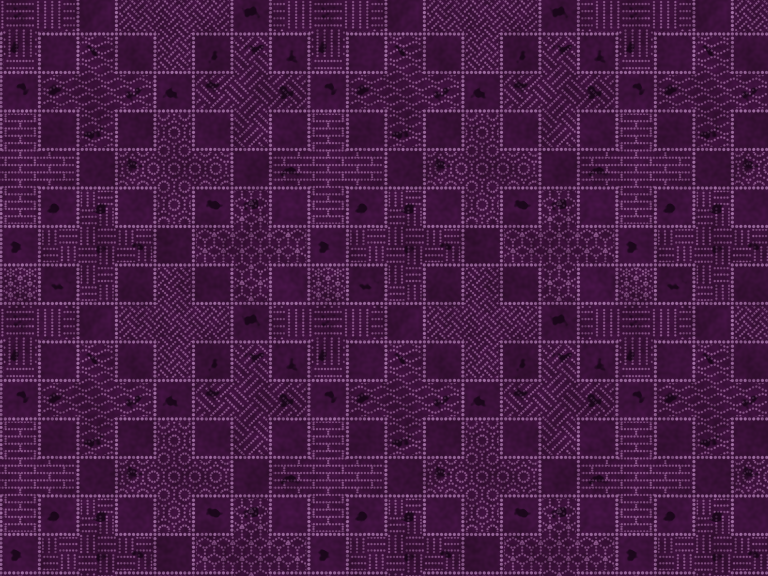
Write a WebGL 2 fragment shader that draws this pattern.

```glsl
#version 300 es
precision highp float;
// Dotted patchwork: stitched crosses and plain squares on worn plum cloth.
uniform vec2 u_resolution;
out vec4 fragColor;

const float CELLS_ACROSS = 19.95;
const float TILE = 8.0;              // cells per repeat
const float STITCH = 0.083;          // spacing of the small dots
const float TAU = 6.2831853;
const vec3 SHADE = vec3(0.175, 0.05, 0.165);
const vec3 PLUM = vec3(0.275, 0.078, 0.275);
const vec3 INK = vec3(0.075, 0.015, 0.075);
const vec3 THREAD = vec3(0.55, 0.35, 0.55);
const vec3 BEAD = vec3(0.62, 0.43, 0.63);

float hash(vec2 cell, float seed) {
  uvec3 v = uvec3(ivec3(vec3(cell, seed))) * uvec3(1597334673u, 3812015801u, 2798796415u);
  uint n = v.x ^ v.y ^ v.z;
  n = (n ^ (n >> 15)) * 2246822519u;
  n = (n ^ (n >> 13)) * 3266489917u;
  return float((n ^ (n >> 16)) & 65535u) / 65535.0;
}

// Gradient noise that repeats with the tile; freq is in steps per cell.
float corner(vec2 i, vec2 f, vec2 o, float freq) {
  float a = TAU * hash(mod(i + o, TILE * freq), freq);
  return dot(vec2(cos(a), sin(a)), f - o);
}
float noise(vec2 p, float freq) {
  p *= freq;
  vec2 i = floor(p), f = fract(p);
  vec2 u = f * f * f * (f * (f * 6.0 - 15.0) + 10.0);
  float low = mix(corner(i, f, vec2(0, 0), freq), corner(i, f, vec2(1, 0), freq), u.x);
  float high = mix(corner(i, f, vec2(0, 1), freq), corner(i, f, vec2(1, 1), freq), u.x);
  return mix(low, high, u.y);
}

mat2 turn(float a) { return mat2(cos(a), -sin(a), sin(a), cos(a)); }

float lattice(vec2 p, vec2 gap) { return length((fract(p / gap) - 0.5) * gap); }

// Blocks of parallel dotted lines, alternating in direction.
float weave(vec2 p, float block, vec2 count) {
  vec2 b = floor(p / block), f = fract(p / block);
  if (mod(b.x + b.y, 2.0) > 0.5) f = f.yx;
  return lattice(f * block, block / count);
}

float waves(vec2 p) {
  float x = (floor(p.x / STITCH) + 0.5) * STITCH, gap = 0.19, d = 1.0;
  for (float k = -1.0; k <= 1.0; k++) {
    float row = floor(p.y / gap) + k;
    float y = (row + 0.5) * gap + 0.055 * sin(x * 11.0 + row * 1.9);
    d = min(d, length(p - vec2(x, y)));
  }
  return d;
}

float bricks(vec2 p) {
  float row = floor(p.y / 0.19 - 0.5);
  float x = (fract(p.x / 0.76 + 0.5 * row) - 0.5) * 0.76;
  float y = (fract(p.y / 0.0633) - 0.5) * 0.0633;
  return min(lattice(p, vec2(STITCH, 0.19)), length(vec2(x, y)));
}

// Rotates p into the nearest of count equal sectors, facing +x.
vec2 fold(vec2 p, float start, float count) {
  float a = TAU / count;
  return turn(start + round((atan(p.y, p.x) - start) / a) * a) * p;
}
float hexRing(vec2 p, float apothem, float dots) {
  vec2 e = fold(p, 0.0, 6.0);
  float side = apothem * 1.1547, gap = side / dots;
  float y = (floor((e.y + side * 0.5) / gap) + 0.5) * gap - side * 0.5;
  return length(e - vec2(apothem, y));
}
float honeycomb(vec2 p, float width, float spokes) {
  vec2 s = width * vec2(1.0, 1.73205);
  vec2 a = mod(p, s) - s * 0.5, b = mod(p + s * 0.5, s) - s * 0.5;
  vec2 h = dot(a, a) < dot(b, b) ? a : b;
  float d = hexRing(h, width * 0.5, 3.0);
  if (spokes < 1.0) return min(d, hexRing(h, width * 0.24, 2.0));
  vec2 e = fold(h, TAU * 0.25, spokes);
  return min(d, length(e - vec2(round(e.x / STITCH) * STITCH, 0.0)));
}

// Centre cell of the cross that owns a cell; z is its motif, -1 if plain.
vec3 owner(vec2 cell) {
  vec2 odd = mod(cell, 2.0);
  float m = mod(cell.x + cell.y, 4.0);
  if (odd.x * odd.y > 0.5 || m < 0.5) return vec3(cell, -1.0);
  vec2 c = cell + (2.0 - m) * odd, t = mod(cell, TILE);
  float motif = mod(c.y, TILE) + step(4.0, mod(c.x, TILE));
  return vec3(c, t.x < 0.5 && t.y > 6.5 ? 8.0 : motif);
}

float motifDots(vec2 p, int motif) {
  if (motif == 0) return weave(p, 0.5, vec2(6, 3));
  if (motif == 1) return honeycomb(p, 0.48, 3.0);
  if (motif == 2) return bricks(p);
  if (motif == 3) return honeycomb(p, 0.54, 0.0);
  if (motif == 4) return waves(p);
  if (motif == 5) return weave(turn(TAU / 8.0) * p, 0.53, vec2(7, 3));
  if (motif == 6) return weave(p + 0.37, 0.74, vec2(9, 4));
  if (motif == 7) return weave(turn(TAU / 8.0) * p, 0.3, vec2(4, 2));
  return honeycomb(p, 0.5, 6.0);
}

float disc(float d, float r, float soft) { return 1.0 - smoothstep(r - soft, r + soft, d); }

void main() {
  float unit = CELLS_ACROSS / u_resolution.x;
  vec2 p = gl_FragCoord.xy * unit - vec2(0.025, 0.08);
  vec2 cell = floor(p), f = fract(p), id = mod(cell, TILE);
  vec3 own = owner(cell);

  // Mottled, grainy cloth
  float cloud = noise(p, 1.0), grain = noise(p, 8.0);
  float tone = 0.5 + 0.45 * cloud + 0.3 * noise(p, 3.0) + 0.4 * grain;
  tone += 0.3 * (hash(id, 3.0) - 0.5) * step(own.z, -0.5);
  vec3 color = mix(SHADE, PLUM, clamp(tone, 0.0, 1.15));

  // Ragged ink stains in some cells
  vec2 off = f - 0.5 - 0.25 * (vec2(hash(id, 5.0), hash(id, 6.0)) - 0.5);
  float stain = length(off * vec2(1.0, 1.5)) + 0.3 * noise(p, 4.0) + 0.15 * grain;
  float ink = disc(stain, 0.13, 0.07) * step(0.68, hash(id, 7.0));
  color = mix(color, INK, 0.8 * ink);

  // Fine stitching, kept clear of the borders
  float wear = clamp(0.82 + 0.35 * cloud + 0.4 * grain, 0.4, 1.0) * (1.0 - 0.6 * ink);
  vec2 line = round(p), across = cell + sign(f - 0.5);
  bool sideX = owner(vec2(across.x, cell.y)).z != own.z;
  bool sideY = owner(vec2(cell.x, across.y)).z != own.z;
  vec2 gap = abs(p - line);
  float edge = min(sideX ? gap.x : 1.0, sideY ? gap.y : 1.0);
  if (own.z > -0.5) {
    float d = motifDots(p - own.xy - 0.5, int(own.z + 0.5));
    color = mix(color, THREAD, disc(d, 0.028, 0.75 * unit) * wear * smoothstep(0.05, 0.09, edge));
  }

  // Beaded borders around every cross
  vec2 bead = round(p * 9.0) / 9.0;
  float d = length(p - line);
  if (sideX) d = min(d, length(p - vec2(line.x, bead.y)));
  if (sideY) d = min(d, length(p - vec2(bead.x, line.y)));
  color = mix(color, BEAD, disc(d, 0.041, 0.7 * unit) * wear);
  fragColor = vec4(color, 1.0);
}
```
